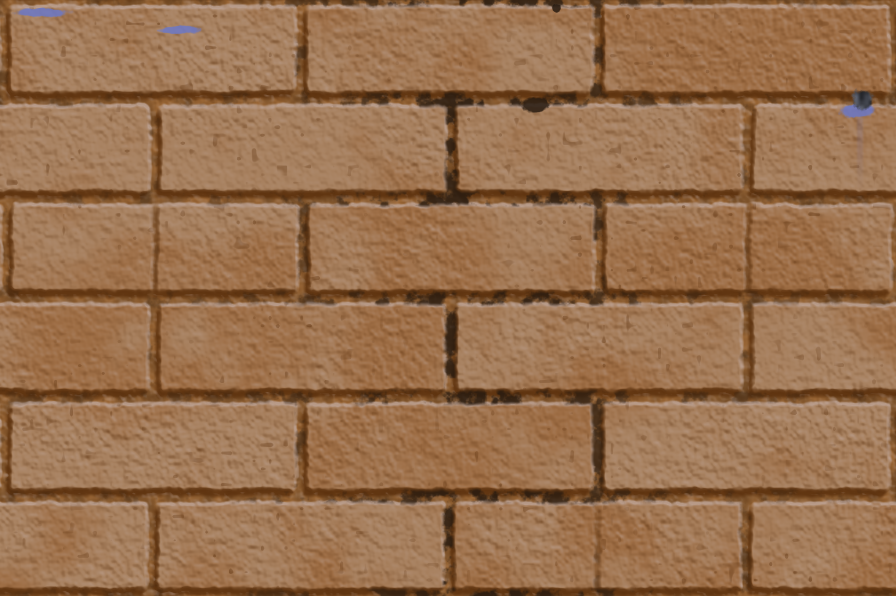
Write a WebGL 1 fragment shader that draws this texture.

```glsl
precision highp float;
// Painted rough brick wall in running bond, lit from the upper right, with grime and paint chips.
uniform vec2 u_resolution;

// Lengths are in canvas heights.
const vec2 PITCH = vec2(0.4975, 0.16667);
const vec2 HALF_JOINT = vec2(0.0095, 0.0115);
const vec2 LIGHT = vec2(0.5, 0.86);
const vec3 FACE_WARM = vec3(0.62, 0.43, 0.27);
const vec3 FACE_PALE = vec3(0.66, 0.51, 0.38);
const vec3 MORTAR = vec3(0.54, 0.36, 0.19);
const vec3 SHADE = vec3(0.36, 0.19, 0.05);
const vec3 HIGHLIGHT = vec3(0.75, 0.65, 0.60);
const vec3 GRIME = vec3(0.15, 0.10, 0.06);
const vec3 BLUE_PAINT = vec3(0.42, 0.47, 0.78);

float hash(vec2 p) {
  vec3 q = fract(vec3(p.xyx) * 0.1031);
  q += dot(q, q.yzx + 33.33);
  return fract((q.x + q.y) * q.z);
}

float noise(vec2 p) {
  vec2 i = floor(p);
  vec2 f = fract(p);
  f = f * f * (3.0 - 2.0 * f);
  return mix(mix(hash(i), hash(i + vec2(1.0, 0.0)), f.x),
             mix(hash(i + vec2(0.0, 1.0)), hash(i + 1.0), f.x), f.y);
}

float fbm(vec2 p) {
  float sum = 0.0;
  float weight = 0.5;
  for (int i = 0; i < 4; i++) {
    sum += weight * noise(p);
    p = p * 2.03 + 17.1;
    weight *= 0.5;
  }
  return sum;
}

// Grid position: whole part is the brick, counted from the top left.
vec2 brickGrid(vec2 p) {
  vec2 grid = vec2(p.x - 0.009, 1.0 - p.y) / PITCH;
  float row = floor(grid.y);
  grid.x += 0.5 * mod(row, 2.0) + 0.014 * (hash(vec2(row, 3.0)) - 0.5);
  return grid;
}

// A few bricks are cut in half by a shallow joint.
float splitDepth(vec2 cell) {
  float outerThirdRow = step(abs(cell.y - 2.0), 0.1) * step(0.5, abs(cell.x - 1.0));
  float lowerBrick = step(abs(cell.y - 5.0), 0.1) * step(abs(cell.x - 2.0), 0.1);
  return max(outerThirdRow, 0.6 * lowerBrick);
}

// One on a brick face, falling to zero in the joints.
float brickProfile(vec2 p) {
  p += 0.004 * (vec2(noise(p * 38.0), noise(p * 38.0 + 9.0)) - 0.5);
  p += 0.003 * (vec2(noise(p * 120.0), noise(p * 120.0 + 5.0)) - 0.5);
  vec2 grid = brickGrid(p);
  vec2 offset = (fract(grid) - 0.5) * PITCH;
  float corner = 0.006;
  vec2 q = abs(offset) - 0.5 * PITCH + HALF_JOINT + corner;
  float d = length(max(q, 0.0)) + min(max(q.x, q.y), 0.0) - corner;
  float groove = 1.0 - smoothstep(0.001, 0.009, abs(offset.x));
  return (1.0 - smoothstep(-0.004, 0.005, d)) * (1.0 - 0.55 * splitDepth(floor(grid)) * groove);
}

float surfaceHeight(vec2 p) {
  float roughness = 0.55 + 0.8 * noise(p * 7.0);
  float bumps = 0.38 * noise(p * vec2(78.0, 92.0)) + 0.24 * noise(p * 165.0 + 4.0);
  return brickProfile(p) + roughness * bumps;
}

// Soft ragged spot around a centre.
float spot(vec2 p, vec2 centre, vec2 size) {
  float ragged = 0.9 * (fbm(p * 70.0) - 0.47);
  return 1.0 - smoothstep(0.75, 1.1, length((p - centre) / size) + ragged);
}

void main() {
  vec2 p = gl_FragCoord.xy / u_resolution.y;
  float brick = brickProfile(p);
  // Base paint, varied by brick and by broad patches
  float patches = fbm(p * 9.0) + 0.35 * (hash(floor(brickGrid(p)) + 11.0) - 0.5);
  vec3 face = mix(FACE_WARM, FACE_PALE, smoothstep(0.25, 0.7, patches));
  vec3 colour = mix(MORTAR * (0.85 + 0.3 * noise(p * 60.0)), face, brick);
  // Shadow thrown into the joints
  float shadow = brickProfile(p + LIGHT * 0.012) * (1.0 - brick);
  colour = mix(colour, SHADE, 0.85 * shadow);
  // Relief lighting
  vec2 reach = LIGHT * 0.002;
  float relief = surfaceHeight(p - reach) - surfaceHeight(p + reach);
  colour = mix(colour, HIGHLIGHT, clamp(relief * 1.5, 0.0, 0.8));
  colour = mix(colour, SHADE, clamp(-relief * 1.5, 0.0, 0.75));
  // Grime in the joints, heaviest along the middle, and pits on the faces
  float across = (p.x - 0.82) / 0.3;
  float middle = exp(-across * across);
  float dirt = smoothstep(0.50, 0.72, fbm(p * 45.0) + 0.13 * middle);
  colour = mix(colour, GRIME, dirt * (1.0 - brick) * (0.25 + 0.6 * middle));
  float pits = smoothstep(0.86, 0.95, noise(p * 75.0 + 31.0)) * noise(p * 6.0 + 2.0);
  colour = mix(colour, SHADE, 0.45 * pits * brick);
  // Blue paint flecks, a chipped hole with a faint drip, and dark nicks
  float blue = max(spot(p, vec2(0.07, 0.979), vec2(0.045, 0.008)),
                   spot(p, vec2(0.30, 0.950), vec2(0.035, 0.007)));
  blue = max(blue, spot(p, vec2(1.440, 0.815), vec2(0.030, 0.012)));
  float drip = (1.0 - smoothstep(0.002, 0.008, abs(p.x - 1.443)))
             * smoothstep(0.66, 0.78, p.y) * (1.0 - smoothstep(0.805, 0.815, p.y));
  colour = mix(colour, BLUE_PAINT, max(0.85 * blue, 0.15 * drip));
  float hole = spot(p, vec2(1.447, 0.834), vec2(0.020, 0.017));
  colour = mix(colour, vec3(0.22, 0.23, 0.26) * (0.4 + 1.3 * noise(p * 110.0)), hole);
  float nicks = max(spot(p, vec2(0.90, 0.824), vec2(0.022, 0.012)),
                    spot(p, vec2(0.935, 0.987), vec2(0.008)));
  gl_FragColor = vec4(mix(colour, GRIME, 0.85 * nicks), 1.0);
}
```
